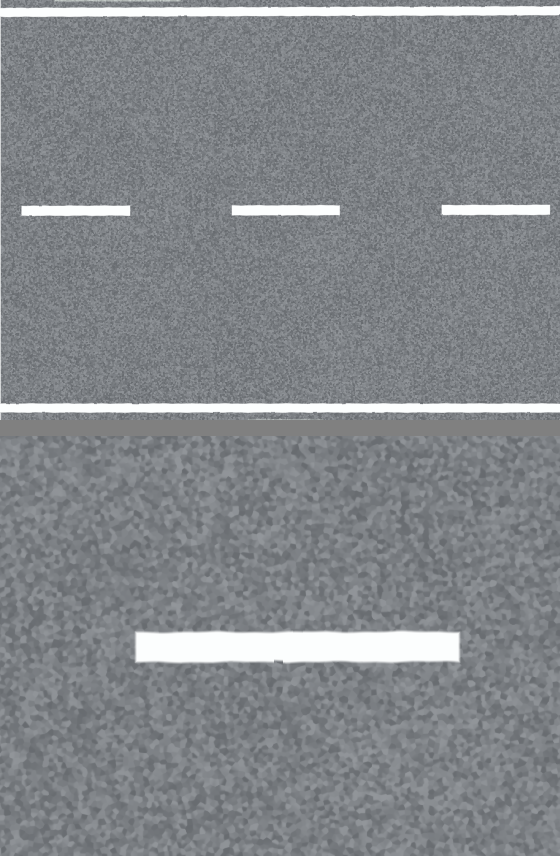
Top: the whole. Bottom: its middle third, enlarged.
Reproduce this texture procedurally as a WebGL 1 fragment shader.

```glsl
precision highp float;
uniform vec2 u_resolution;

// All lengths are fractions of the canvas height.
const vec3 ASPHALT = vec3(0.488, 0.503, 0.520);
const vec3 PAINT = vec3(0.990, 0.995, 0.995);
const vec3 SCUFF = vec3(0.720, 0.745, 0.735);
const float GRAIN_CELLS = 265.0;
const float GRAIN_CONTRAST = 0.165;
const float MOTTLE_CONTRAST = 0.005;
const float DASH_PERIOD = 0.5;
const float DASH_CENTER = 0.1806;
const vec2 DASH_HALF = vec2(0.1290, 0.0120);
const float EDGE_HALF = 0.0108;
const float TOP_EDGE = 0.9705;
const float TOP_SLOPE = 0.0030;
const float MIDDLE = 0.4980;
const float MIDDLE_SLOPE = 0.0018;
const float BOTTOM_EDGE = 0.0285;
const float LEFT_RIM = 0.0016;
const float EDGE_WEAR = 0.0004;
const float CHIP_DEPTH = 0.0016;
const float SOFTNESS = 0.0015;

float hash(vec2 p) {
  vec3 q = fract(vec3(p.xyx) * 0.1031);
  q += dot(q, q.yzx + 33.33);
  return fract((q.x + q.y) * q.z);
}

vec2 hash2(vec2 p) {
  return vec2(hash(p), hash(p + vec2(71.7, 23.3)));
}

// Cellular noise: blended tones of the nearest stones, centred on zero.
float stoneGrain(vec2 p) {
  vec2 cell = floor(p);
  vec2 local = fract(p);
  float tone = 0.0;
  float total = 0.0;
  for (int j = -1; j <= 1; j++) {
    for (int i = -1; i <= 1; i++) {
      vec2 offset = vec2(float(i), float(j));
      vec2 toStone = offset + hash2(cell + offset) - local;
      float weight = exp(-7.0 * dot(toStone, toStone));
      tone += weight * hash(cell + offset + 157.0);
      total += weight;
    }
  }
  return tone / total - 0.5;
}

// Broad tonal drift from layered sines.
float mottle(vec2 p) {
  float sum = 0.0;
  float amplitude = 1.0;
  for (int i = 0; i < 4; i++) {
    sum += amplitude * sin(p.x * 11.0 + 2.0 * sin(p.y * 9.0)) * sin(p.y * 13.0 + p.x * 4.0);
    p = mat2(0.8, 0.6, -0.6, 0.8) * p * 1.8 + 3.1;
    amplitude *= 0.65;
  }
  return sum;
}

float boxDistance(vec2 p, vec2 halfSize) {
  vec2 d = abs(p) - halfSize;
  return length(max(d, 0.0)) + min(max(d.x, d.y), 0.0);
}

// Slight unevenness with occasional short chips along a painted edge.
float paintWear(float x, float seed) {
  float ripple = sin(x * 83.0 + seed) + 0.6 * sin(x * 217.0 + seed * 2.3);
  float chip = smoothstep(0.94, 0.98, hash(vec2(floor(x * 130.0), seed)));
  return EDGE_WEAR * ripple + CHIP_DEPTH * chip;
}

float coverage(float distance) {
  float blur = max(SOFTNESS, 0.75 / u_resolution.y);
  return 1.0 - smoothstep(-blur, blur, distance);
}

float edgeLine(vec2 p, float center, float seed) {
  float offset = p.y - center;
  float wear = paintWear(p.x, seed + step(0.0, offset) * 5.0);
  return coverage(abs(offset) - EDGE_HALF + wear);
}

float dashedLine(vec2 p) {
  float index = floor((p.x - DASH_CENTER) / DASH_PERIOD + 0.5);
  vec2 local = vec2(p.x - DASH_CENTER - index * DASH_PERIOD,
                    p.y - MIDDLE - MIDDLE_SLOPE * p.x);
  vec2 halfSize = DASH_HALF;
  halfSize.x += 0.003 * (hash(vec2(index, 9.0)) - 0.5);
  halfSize.y -= paintWear(p.x, 17.0 + index + step(0.0, local.y) * 5.0);
  return coverage(boxDistance(local, halfSize));
}

void main() {
  vec2 p = gl_FragCoord.xy / u_resolution.y;

  // Asphalt
  float tone = GRAIN_CONTRAST * stoneGrain(p * GRAIN_CELLS) + MOTTLE_CONTRAST * mottle(p);
  vec3 color = ASPHALT + tone;

  // Faint scuffs on the outer borders
  float topScuff = coverage(boxDistance(p - vec2(0.28, 1.0), vec2(0.15, 0.0035)));
  float bottomScuff = coverage(boxDistance(p - vec2(0.68, 0.0), vec2(0.09, 0.0025)));
  color = mix(color, SCUFF + tone, max(topScuff, 0.6 * bottomScuff));

  // Road markings and pale left rim
  float paint = dashedLine(p);
  paint = max(paint, edgeLine(p, TOP_EDGE + TOP_SLOPE * p.x, 3.0));
  paint = max(paint, edgeLine(p, BOTTOM_EDGE, 31.0));
  paint = max(paint, coverage(p.x - LEFT_RIM));
  gl_FragColor = vec4(mix(color, PAINT, paint), 1.0);
}
```
